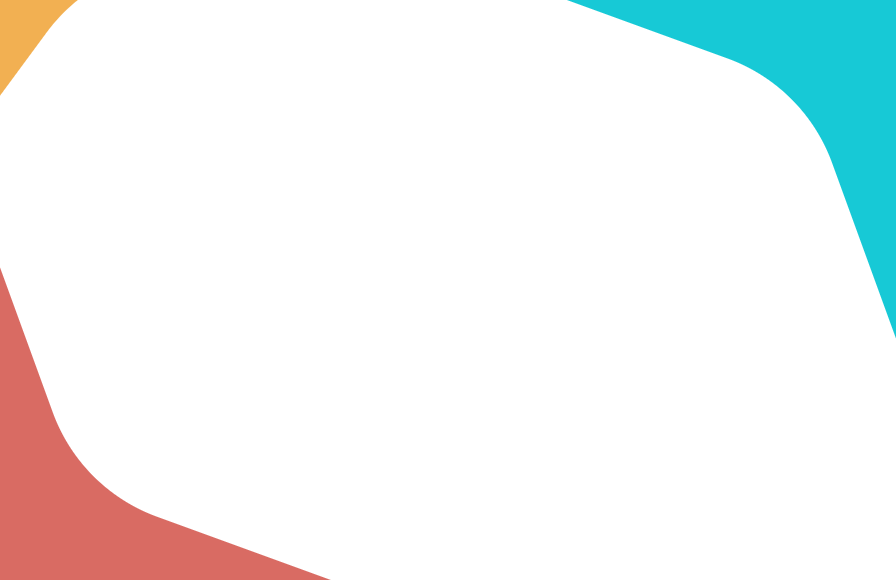
Give the GLSL for this background, as a WebGL 2 fragment shader.

```glsl
#version 300 es
precision highp float;
// White field whose rounded corners uncover cyan, red and orange areas.

uniform vec2 u_resolution;
out vec4 fragColor;

// Signed distance to a rounded wedge; its two sides turn by 50 degrees
// around an arc at center, and it points along the given angle.
float roundedWedge(vec2 p, vec2 center, float degrees) {
    float a = radians(degrees);
    vec2 axis = vec2(cos(a), sin(a));
    vec2 q = p - center;
    q = vec2(dot(q, axis), abs(dot(q, vec2(-axis.y, axis.x))));
    vec2 normal = vec2(cos(radians(25.0)), sin(radians(25.0)));
    bool onArc = q.y * normal.x < q.x * normal.y;
    return (onArc ? length(q) : dot(q, normal)) - 0.3012;
}

// Antialiased coverage of the area outside a wedge
float outside(float d) {
    float halfPixel = 0.5 / u_resolution.y;
    return clamp(0.5 + 0.5 * d / halfPixel, 0.0, 1.0);
}

void main() {
    // Canvas height is one unit
    vec2 p = gl_FragCoord.xy / u_resolution.y;
    vec3 color = vec3(1.0);

    // Upper right, lower left and upper left corners
    color = mix(color, vec3(0.09, 0.79, 0.84), outside(roundedWedge(p, vec2(1.1516, 0.6161), 45.0)));
    color = mix(color, vec3(0.85, 0.42, 0.39), outside(roundedWedge(p, vec2(0.374, 0.392), 225.0)));
    color = mix(color, vec3(0.95, 0.69, 0.32), outside(roundedWedge(p, vec2(0.3227, 0.7651), 118.6)));

    fragColor = vec4(color, 1.0);
}
```
